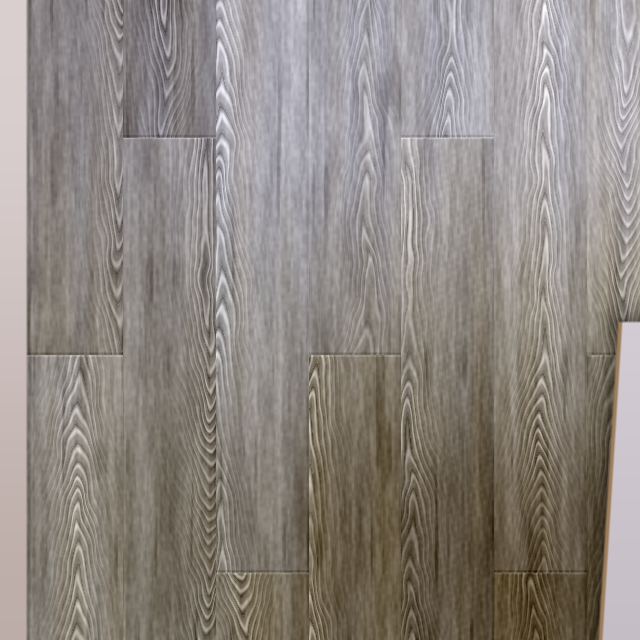
A WebGL 2 fragment shader for this texture:

```glsl
#version 300 es
precision highp float;
// Grey-brown wood planks on a wall, staggered by a third of a plank per column,
// with a pale wall strip at the left and a leaning board at the lower right.
// Grain is stretched value noise; arched figure is the contours of a warped ridge.

uniform vec2 u_resolution;
out vec4 fragColor;

// Per plank: x = figure centre across the plank, y = tone shift; upper then lower per column
const vec2 PLANKS[14] = vec2[14](
    vec2(0.97, -0.03), vec2(0.52, 0.00),
    vec2(0.42, -0.10), vec2(0.92, -0.02),
    vec2(0.03,  0.03), vec2(0.30, -0.01),
    vec2(0.62, -0.01), vec2(0.03, -0.02),
    vec2(0.50,  0.01), vec2(0.08, -0.02),
    vec2(0.53,  0.01), vec2(0.45, -0.03),
    vec2(0.42,  0.01), vec2(0.30, -0.05));

float hash(vec2 p) {
    return fract(sin(dot(p, vec2(127.1, 311.7))) * 43758.5453);
}

float noise(vec2 p) {
    vec2 i = floor(p), f = fract(p);
    f = f * f * (3.0 - 2.0 * f);
    return mix(mix(hash(i), hash(i + vec2(1, 0)), f.x),
               mix(hash(i + vec2(0, 1)), hash(i + vec2(1, 1)), f.x), f.y);
}

// Noise centred on zero
float grain(vec2 p) {
    return noise(p) - 0.5;
}

// Arched growth rings around a vertical axis; dx is the distance from it
float figure(float dx, float y, float seed) {
    dx += 0.016 * grain(vec2(seed, y * 9.0)) + 0.006 * grain(vec2(dx * 60.0 + seed, y * 32.0));
    float ridge = sqrt(dx * dx + 0.00002);
    float phase = 125.0 * ridge + 16.0 * noise(vec2(seed + 7.0, y * 2.2))
                + (hash(vec2(seed, 3.0)) < 0.5 ? -22.0 : 22.0) * y
                + 1.2 * grain(vec2(dx * 50.0, y * 14.0 + seed));
    float ring = fract(phase);
    float pale = smoothstep(0.30, 0.58, ring) * (1.0 - smoothstep(0.62, 0.82, ring));
    float dark = smoothstep(0.78, 0.94, ring) * (1.0 - smoothstep(0.94, 1.0, ring))
               + 0.5 * (1.0 - smoothstep(0.0, 0.2, ring));
    float strength = exp(-ridge / 0.024) * (0.45 + 0.9 * noise(vec2(seed + 2.0, y * 6.0)));
    return strength * (0.25 * pale - 0.17 * dark);
}

// Room light: cool and bright above, brown and dim toward the lower right
vec3 lighting(vec2 p) {
    vec3 top = mix(vec3(0.57, 0.55, 0.56), vec3(0.68, 0.665, 0.68), smoothstep(0.1, 0.65, p.x));
    vec3 middle = mix(vec3(0.555, 0.535, 0.52), vec3(0.57, 0.54, 0.49), p.x);
    vec3 bottom = mix(vec3(0.50, 0.475, 0.43), vec3(0.38, 0.33, 0.25), smoothstep(0.1, 0.85, p.x));
    vec3 lower = mix(bottom, middle, smoothstep(0.12, 0.55, p.y));
    return mix(lower, top, smoothstep(0.45, 0.82, p.y));
}

vec3 planks(vec2 p, float px) {
    // Column, end joint and plank identity
    float width = 0.1448;
    float column = floor((p.x - 0.0479) / width);
    column = clamp(column, 0.0, 6.0);
    float across = (p.x - 0.0479) / width - column;
    float joint = 0.445 + 0.34 * (mod(column + 1.0, 3.0) - 1.0);
    float isLower = step(p.y, joint);
    vec2 plank = PLANKS[int(column * 2.0 + isLower)];
    float seed = column * 17.0 + isLower * 41.0 + 5.0;

    // Fibres from broad streaks to fine speckle
    vec2 q = p + vec2(0.004 * grain(vec2(p.x * 20.0 + seed, p.y * 7.0)), seed);
    float tone = plank.y;
    tone += 0.11 * grain(q * vec2(30.0, 1.6));
    tone += 0.09 * grain(q * vec2(85.0, 5.0));
    tone += 0.10 * grain(q * vec2(210.0, 16.0));
    tone += 0.07 * grain(q * vec2(330.0, 75.0));
    tone += 0.04 * grain(q * 190.0);
    tone -= 0.10 * smoothstep(0.76, 0.94, noise(q * vec2(110.0, 7.0) + 31.0));
    tone += figure((across - plank.x) * width, p.y, seed);

    // Seams between columns: faint dark groove with a worn pale lip
    float side = (across - floor(across + 0.5)) * width;
    float wear = noise(vec2(column, p.y * 12.0));
    tone -= 0.08 * wear * (1.0 - smoothstep(0.0008, 0.0022 + px, abs(side + 0.001)));
    tone += 0.07 * (1.0 - wear) * (1.0 - smoothstep(0.0005, 0.002 + px, abs(side - 0.0015)));

    // End joint: pale edge under a thin shadow
    float end = p.y - joint;
    tone += 0.10 * (1.0 - smoothstep(0.0004, 0.0014 + px, abs(end + 0.0008)));
    tone -= 0.09 * (1.0 - smoothstep(0.0006, 0.002 + px, abs(end - 0.002)));

    // Warm tint differs a little from plank to plank and streak to streak
    float warmth = 0.035 * (hash(vec2(seed, 1.0)) - 0.5) + 0.03 * grain(q * vec2(40.0, 2.5) + 9.0);
    return lighting(p) + tone * vec3(0.97, 1.0, 1.05) + warmth * vec3(0.5, 0.1, -1.0);
}

void main() {
    vec2 p = gl_FragCoord.xy / u_resolution;
    float px = 1.0 / min(u_resolution.x, u_resolution.y);
    vec3 color = planks(p, px);

    // Leaning board: soft shadow, brown cut edge, pale face
    float boardSide = p.x - (0.935 + 0.0625 * p.y);
    float boardTop = 0.497 - p.y;
    float outside = length(max(vec2(-boardSide, -boardTop), 0.0));
    color *= 1.0 - 0.42 * exp(-outside / 0.020);
    float blur = 0.0012 + px;
    float board = smoothstep(-blur, blur, min(boardSide, boardTop));
    vec3 face = mix(vec3(0.77, 0.74, 0.77), vec3(0.83, 0.80, 0.83), p.y * 2.0);
    vec3 cutEdge = vec3(0.61, 0.49, 0.36);
    color = mix(color, mix(cutEdge, face, smoothstep(0.004, 0.007 + px, boardSide)), board);

    // Painted wall strip, with a narrow shadow where the planks begin
    color *= 1.0 - 0.18 * exp(-max(p.x - 0.042, 0.0) / 0.004);
    vec3 wall = mix(vec3(0.74, 0.68, 0.66), vec3(0.85, 0.81, 0.81), smoothstep(0.0, 0.9, p.y));
    color = mix(wall, color, smoothstep(0.042 - blur, 0.042 + blur, p.x));

    fragColor = vec4(clamp(color, 0.0, 1.0), 1.0);
}
```
